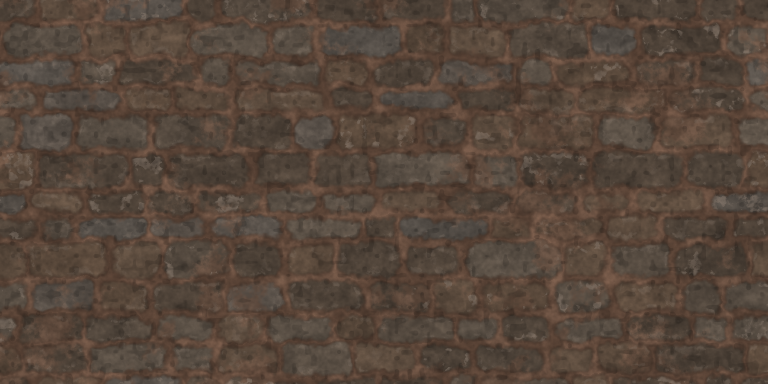
This texture is drawn by a Shadertoy shader. Its source:

```glsl
const float ROWS = 12.0;
const float PI = 3.14159;

float hash(vec2 p) {
    vec3 q = fract(vec3(p.xyx) * 0.1031);
    q += dot(q, q.yzx + 33.33);
    return fract((q.x + q.y) * q.z);
}

float noise(vec2 p) {
    vec2 i = floor(p), f = fract(p);
    f = f * f * (3.0 - 2.0 * f);
    float low = mix(hash(i), hash(i + vec2(1, 0)), f.x);
    float high = mix(hash(i + vec2(0, 1)), hash(i + vec2(1, 1)), f.x);
    return mix(low, high, f.y);
}

float fbm(vec2 p) {
    float sum = 0.0, amplitude = 0.53;
    for (int k = 0; k < 4; k++) {
        sum += amplitude * noise(p);
        p = mat2(1.6, 1.2, -1.2, 1.6) * p + 17.3;
        amplitude *= 0.5;
    }
    return sum;
}

float roundBox(vec2 p, vec2 halfSize, float radius) {
    vec2 q = abs(p) - halfSize + radius;
    return length(max(q, 0.0)) + min(max(q.x, q.y), 0.0) - radius;
}

// Bottom of a course, with uneven course heights
float courseEdge(float row) {
    return row + 0.28 + 0.2 * cos(0.5 * PI * row) * sin(PI * row / ROWS);
}

// Left side of a stone; columns wrap after count stones
float jointEdge(float column, float row, float count) {
    return column + 0.6 * (hash(vec2(mod(column, count), row + 40.0)) - 0.5);
}

// Signed distance to the stone around p; id receives its column and row
float stoneDistance(vec2 p, float span, out vec2 id) {
    float row = floor(p.y);
    row -= step(p.y, courseEdge(row));
    float bottom = courseEdge(row), top = courseEdge(row + 1.0);
    float course = mod(row, ROWS);
    float count = 10.0 + floor(4.0 * hash(vec2(course, 7.0)));
    float pitch = span / count;
    float x = p.x / pitch + hash(vec2(course, 19.0)) * count;

    float column = floor(x);
    if (x < jointEdge(column, course, count)) column -= 1.0;
    else if (x > jointEdge(column + 1.0, course, count)) column += 1.0;
    float left = jointEdge(column, course, count);
    float right = jointEdge(column + 1.0, course, count);
    id = vec2(mod(column, count), course);

    vec2 size = vec2((right - left) * pitch, top - bottom);
    vec2 center = vec2((x - 0.5 * (left + right)) * pitch, p.y - 0.5 * (bottom + top));
    float gap = mix(0.07, 0.15, hash(id + 63.0));
    return roundBox(center, 0.5 * size - gap, mix(0.12, 0.32, hash(id + 81.0)));
}

vec3 stoneColor(vec2 id, vec2 p) {
    const vec3 darkStone = vec3(0.30, 0.255, 0.215);
    const vec3 greyStone = vec3(0.345, 0.305, 0.265);
    const vec3 brownStone = vec3(0.37, 0.295, 0.235);
    const vec3 blueStone = vec3(0.34, 0.32, 0.30);
    float pick = hash(id + 5.0);
    vec3 color = mix(darkStone, greyStone, smoothstep(0.3, 0.8, pick));
    color = mix(color, brownStone, 0.7 * step(0.7, hash(id + 29.0)));
    color = mix(color, blueStone, 0.7 * step(0.87, hash(id + 51.0)));
    return color * (0.8 + 0.4 * fbm(p * vec2(1.5, 2.4) + id * 3.7));
}

vec3 mortarColor(vec2 p) {
    const vec3 redMortar = vec3(0.35, 0.262, 0.21);
    const vec3 paleMortar = vec3(0.45, 0.342, 0.278);
    return mix(redMortar, paleMortar, smoothstep(0.38, 0.72, fbm(p * 1.9 + 31.0)));
}

void mainImage(out vec4 fragColor, in vec2 fragCoord) {
    float span = ROWS * 2.0;
    vec2 p = fragCoord / iResolution.xy * vec2(span, ROWS);
    float pixel = ROWS / iResolution.y;

    // Ragged stone outlines
    vec2 warp = vec2(fbm(p * 1.6), fbm(p * 1.6 + 50.0)) - 0.5;
    vec2 chips = vec2(noise(p * 7.0), noise(p * 7.0 + 90.0)) - 0.5;
    vec2 id;
    float d = stoneDistance(p + 0.36 * warp + 0.09 * chips, span, id);

    // Stone faces, partly smeared over with mortar
    float grain = fbm(p * 6.0 + 11.0);
    float smear = smoothstep(0.54, 0.72, fbm(p * 0.75 + 70.0) + 0.25 * (grain - 0.5));
    float mask = 1.0 - smoothstep(-0.04 - pixel, 0.04 + pixel, d);
    vec3 mortar = mortarColor(p);
    vec3 stone = mix(stoneColor(id, p), mortar, 0.7 * smear);
    vec3 color = mix(mortar, stone, mask);

    // Shaded creases and worn pale rims
    color *= 1.0 - 0.13 * exp(-pow((d - 0.02) / 0.07, 2.0));
    float rim = exp(-pow((d + 0.1) / 0.08, 2.0));
    float flaking = smoothstep(0.55, 0.68, fbm(p * 2.3 + 120.0) + 0.12 * rim);
    float broken = smoothstep(0.46, 0.6, fbm(p * 4.5 + 43.0));
    float amount = 0.2 + 0.5 * step(0.82, hash(id + 97.0)) + 0.25 * rim;
    color = mix(color, vec3(0.50, 0.445, 0.40), 0.65 * flaking * broken * amount * mask);

    // Fine grit, pits and broad stains
    color *= 0.87 + 0.26 * grain;
    color *= 0.95 + 0.10 * noise(p * 11.0 + 7.0);
    color *= 1.0 - 0.15 * smoothstep(0.68, 0.85, noise(p * 5.0 + 210.0));
    color *= 0.94 + 0.14 * fbm(p * 0.4 + 150.0);
    fragColor = vec4(color, 1.0);
}
```
